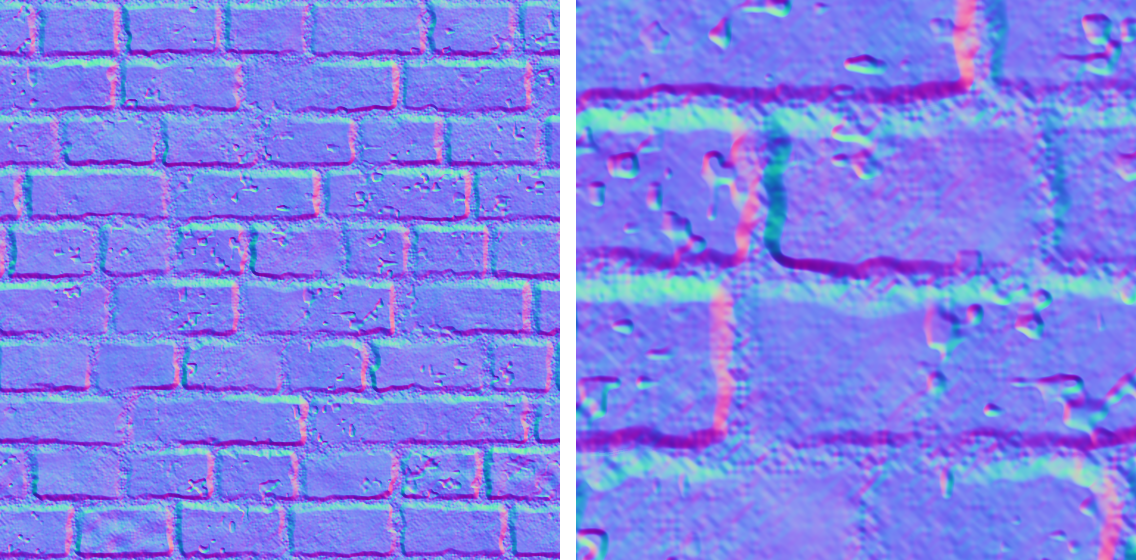
Left, the full canvas; right, a detail of the centre.
This texture map is drawn by a three.js fragment shader. Its source:

```glsl
// Tangent-space normal map of a weathered brick wall: ten courses of uneven bricks in rough mortar.
varying vec2 vUv;

float hash(vec2 p) {
  vec3 q = fract(p.xyx * 0.1031);
  q += dot(q, q.yzx + 33.33);
  return fract((q.x + q.y) * q.z);
}

// Value noise that tiles over the unit square; cells is a whole number.
float noise(vec2 p, float cells) {
  vec2 i = floor(p * cells);
  vec2 f = fract(p * cells);
  f = f * f * (3.0 - 2.0 * f);
  vec2 a = mod(i, cells);
  vec2 b = mod(i + 1.0, cells);
  return mix(mix(hash(a), hash(vec2(b.x, a.y)), f.x),
             mix(hash(vec2(a.x, b.y)), hash(b), f.x), f.y);
}

// Bricks in a course, and where its first joint lies.
vec2 bond(float course) {
  if (course < 0.5) return vec2(5.0, 0.12);
  if (course < 1.5) return vec2(6.0, 0.05);
  if (course < 2.5) return vec2(3.0, 0.26);
  if (course < 3.5) return vec2(6.0, 0.01);
  if (course < 4.5) return vec2(4.0, 0.21);
  if (course < 5.5) return vec2(7.0, 0.03);
  if (course < 6.5) return vec2(4.0, 0.08);
  if (course < 7.5) return vec2(6.0, 0.12);
  if (course < 8.5) return vec2(4.0, 0.22);
  return vec2(6.0, 0.07);
}

// Position of the joint at the left of brick i, in brick widths.
float joint(float i, float course, float count) {
  return i + 0.3 * hash(vec2(mod(i, count) + 3.0, course * 7.0 + 11.0));
}

float wallHeight(vec2 uv) {
  // Drifting courses and wobbly outlines
  vec2 p = uv;
  p.y += 0.003 * cos(12.5664 * (uv.y - 0.35));
  p += 0.007 * (vec2(noise(uv, 9.0), noise(uv + 0.37, 9.0)) - 0.5);
  p += 0.005 * (vec2(noise(uv, 48.0), noise(uv + 0.61, 48.0)) - 0.5);

  // Brick containing this point
  float row = floor(p.y * 10.0);
  float course = mod(row, 10.0);
  vec2 courseBond = bond(course);
  float count = courseBond.x;
  float x = (p.x - courseBond.y) * count + 0.15;
  float i = floor(x);
  if (x < joint(i, course, count)) i -= 1.0;
  float left = joint(i, course, count);
  float right = joint(i + 1.0, course, count);
  vec2 id = vec2(mod(i, count), course);

  // Rounded box with ragged, chipped rims
  vec2 q = vec2((x - 0.5 * (left + right)) / count, p.y - (row + 0.5) / 10.0);
  vec2 halfSize = vec2(0.5 * (right - left) / count, 0.05) - 0.0085;
  vec2 e = abs(q) - halfSize + 0.009;
  float d = length(max(e, 0.0)) + min(max(e.x, e.y), 0.0) - 0.009;
  d += 0.007 * smoothstep(0.7, 1.0, noise(uv + 0.23, 31.0));
  d += 0.0025 * (noise(uv + 0.83, 115.0) - 0.5);

  // Sharp lower rim, softer upper rim, worn unevenly
  float rim = mix(0.0048, 0.0075, smoothstep(-0.035, 0.035, q.y));
  rim *= 0.8 + 0.6 * noise(uv + 0.31, 26.0);
  float brick = 1.0 - smoothstep(-rim, rim, d);

  // Brick face: tilt, broad dents, patches of ragged pits, a few badly worn
  vec2 tilt = vec2(hash(id + 21.0), hash(id + 47.0)) - 0.5;
  float worn = step(0.92, hash(id + 71.0));
  float ragged = 0.6 * noise(uv + 0.11, 53.0) + 0.4 * noise(uv + 0.47, 121.0);
  float pits = smoothstep(0.62, 0.85, ragged) * smoothstep(0.5, 0.8, noise(uv + 0.53, 9.0));
  float face = 0.0115 + dot(q, tilt) * 0.16;
  face += 0.005 * (noise(uv + 0.07, 21.0) - 0.5);
  face += (0.002 + 0.007 * worn) * (noise(uv, 43.0) - 0.5);
  face -= 0.006 * pits;

  // Mortar: uneven fill, lumpy
  float mortar = 0.005 * smoothstep(0.4, 0.9, noise(uv + 0.71, 13.0));
  mortar += 0.004 * (noise(uv + 0.19, 58.0) - 0.5);

  // Sandy grain on diagonal lattices, patchy on the faces, coarser in the joints
  vec2 diagonal = vec2(uv.x + uv.y, uv.x - uv.y);
  float patchy = 0.4 + noise(uv + 0.29, 17.0);
  float grain = mix(0.0023, 0.0009 * patchy, brick) * noise(diagonal, 190.0);
  grain += mix(0.0028, 0.0015 * patchy, brick) * noise(diagonal + 0.43, 83.0);
  return mix(mortar, face, brick) + grain;
}

void main() {
  vec2 h = vec2(0.001, 0.0);
  vec2 slope = vec2(wallHeight(vUv + h.xy) - wallHeight(vUv - h.xy),
                    wallHeight(vUv + h.yx) - wallHeight(vUv - h.yx)) / (2.0 * h.x);
  slope.x *= 0.85;
  vec3 normal = normalize(vec3(-slope, 1.0));
  // Slightly muted blue channel
  gl_FragColor = vec4((normal * 0.5 + 0.5) * vec3(1.0, 1.0, 0.955), 1.0);
}
```
